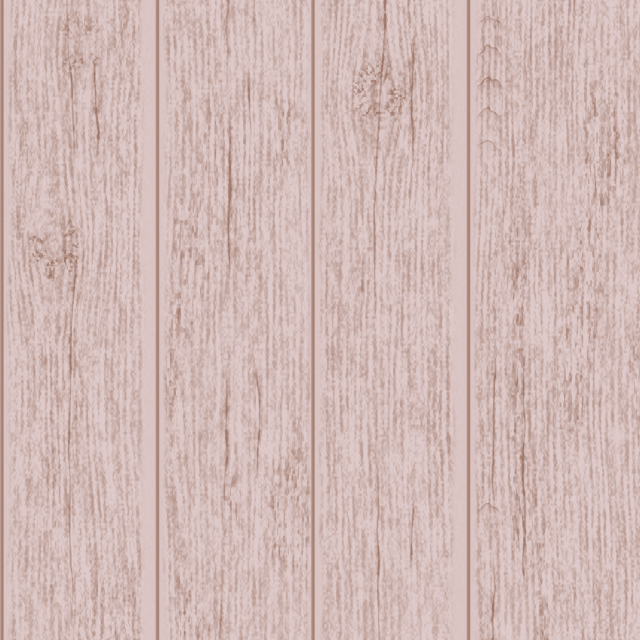
This texture is drawn by a Shadertoy shader. Its source:

```glsl
#define PALE vec3(0.872, 0.794, 0.792)
#define DARK vec3(0.63, 0.48, 0.42)
#define PLANKS 4.0
#define PITCH 0.243
#define FIRST_SEAM 0.003
#define GROOVE_HALF 0.0027
#define GRAIN_DEPTH 0.62
#define GRAIN_LINES 98.0
#define CRACK_HALF 0.0014
#define KNOT_RADIUS 0.028
#define PIT_DEPTH 0.4

float hash(vec2 p) {
    vec3 q = fract(p.xyx * 0.1031);
    q += dot(q, q.yzx + 33.33);
    return fract((q.x + q.y) * q.z);
}

float noise(vec2 p) {
    vec2 i = floor(p), f = fract(p);
    f = f * f * (3.0 - 2.0 * f);
    return mix(mix(hash(i), hash(i + vec2(1, 0)), f.x),
               mix(hash(i + vec2(0, 1)), hash(i + vec2(1, 1)), f.x), f.y);
}

// Soft stroke of a given half width around distance d
float stroke(float d, float halfWidth, float soft) {
    return 1.0 - smoothstep(halfWidth - soft, halfWidth + soft, abs(d));
}

// Knots sit on even planks; q is local to the plank
vec2 knotOffset(vec2 q, float id, float j) {
    return q - vec2(0.082 + 0.0095 * id + 0.04 * j, 0.616 + 0.117 * id + 0.31 * j);
}

// Eye rings and radial splits of one knot
float knot(vec2 d, float seed) {
    vec2 e = d * vec2(1.0, 0.72);
    float r = length(e) / KNOT_RADIUS;
    vec2 dir = e / max(length(e), 1e-4);
    float splits = smoothstep(0.5, 0.68, noise(dir * 5.0 + vec2(r * 0.5, seed)));
    splits *= smoothstep(0.4, 0.75, r) * (1.0 - smoothstep(1.1, 1.7, r));
    splits *= smoothstep(0.35, 0.62, noise(d * 300.0 + seed));
    float rings = (0.5 + 0.5 * cos(r * 17.0 + 4.0 * noise(d * 60.0))) * exp(-r * r * 0.6);
    vec2 c = d + vec2(0.0, 0.024);
    float core = smoothstep(0.35, 0.65, noise(d * 260.0 + seed)) * exp(-dot(c, c) * 9000.0);
    return 0.55 * splits + 0.2 * rings + 0.65 * core;
}

// Stack of pointed growth arches, dark under each crest
float arches(vec2 q) {
    float sum = 0.0;
    for (int j = 0; j < 6; j++) {
        float k = float(j);
        float crest = j == 0 ? 0.215 : 0.737 + 0.048 * k;
        float dx = q.x - 0.031 - 0.006 * (hash(vec2(k, 4.0)) - 0.5);
        float d = crest - 0.4 * abs(dx) - 24.0 * dx * dx - q.y
                + 0.010 * (noise(q * 110.0) - 0.5);
        float span = 1.0 - smoothstep(0.012, 0.024, abs(dx));
        float line = smoothstep(-0.002, 0.001, d) * exp(-max(d, 0.0) * 280.0);
        float glow = smoothstep(-0.002, 0.002, d) * exp(-max(d, 0.0) * 60.0);
        float scale = 0.55 + 0.45 * hash(vec2(k, 9.0));
        sum += span * (0.75 * line + 0.08 * glow) * scale;
    }
    return sum;
}

void mainImage(out vec4 fragColor, in vec2 fragCoord) {
    vec2 p = fragCoord / iResolution.xy;
    float px = 1.0 / min(iResolution.x, iResolution.y);
    float id = clamp(floor((p.x - FIRST_SEAM) / PITCH), 0.0, PLANKS - 1.0);
    vec2 q = vec2(p.x - FIRST_SEAM - id * PITCH, p.y);
    float odd = mod(id, 2.0);
    float seed = 17.0 + id * 31.0;

    // Grain bends around the knots
    vec2 g = q;
    float marks = 0.0;
    for (int j = 0; j < 2; j++) {
        vec2 d = knotOffset(q, id, float(j));
        float weight = (1.0 - odd) * (1.0 - 0.35 * float(j));
        g.x -= weight * 0.6 * d.x * exp(-dot(d * vec2(18.0, 10.0), d * vec2(18.0, 10.0)));
        marks += weight * knot(d, seed + float(j) * 7.0);
    }
    g.x += 0.018 * (noise(vec2(q.x * 6.0 + seed, q.y * 2.5)) - 0.5);
    g.x += 0.003 * (noise(vec2(q.x * 40.0, q.y * 12.0 + seed)) - 0.5);

    // Evenly spaced growth lines, broken by finer streaks and wear
    float phase = 6.2832 * GRAIN_LINES * g.x + 4.0 * noise(vec2(g.x * 45.0 + seed, q.y * 5.0));
    float lines = 0.5 + 0.5 * cos(phase);
    float fine = noise(vec2(g.x * 280.0 + seed, q.y * 14.0));
    float wear = noise(vec2(q.x * 430.0, q.y * 260.0 + seed));
    float broken = noise(vec2(g.x * 230.0, q.y * 60.0 + seed));
    float patches = noise(vec2(q.x * 14.0 + seed, q.y * 3.0));
    float contrast = noise(vec2(g.x * 70.0, q.y * 11.0 + seed));
    lines = mix(0.5, lines, 0.25 + 0.9 * contrast);
    float streak = 0.23 * lines + 0.25 * fine + 0.29 * wear + 0.23 * broken;
    float tone = GRAIN_DEPTH * smoothstep(0.31, 0.87, streak) * (0.75 + 0.4 * patches);
    tone += 0.05 * exp(-q.x * 28.0);

    // Clustered pits, small and long along the grain
    float cluster = smoothstep(0.56, 0.85, noise(vec2(q.x * 26.0 + seed, q.y * 5.0 + 40.0)));
    float pits = smoothstep(0.6, 0.8, noise(vec2(g.x * 280.0, q.y * 95.0 + seed)));
    marks += PIT_DEPTH * pits * cluster * (0.5 + 0.4 * odd);

    // Main crack wanders down the plank, a shorter one runs beside it
    for (int j = 0; j < 2; j++) {
        float k = float(j);
        float x = (id > 2.5 ? 0.045 : 0.107) + k * 0.045;
        x += 0.02 * (noise(vec2(q.y * 3.0, seed + k * 5.0)) - 0.5);
        x += 0.004 * (noise(vec2(q.y * 24.0, seed + k * 9.0)) - 0.5);
        float life = smoothstep(0.1 + 0.48 * k, 0.4 + 0.35 * k,
                                noise(vec2(q.y * 6.0, seed + 50.0 + k)));
        float w = CRACK_HALF * (0.3 + noise(vec2(q.y * 45.0, seed)));
        marks += 0.6 * life * stroke(q.x - x, w, px);
        float stain = smoothstep(0.5, 0.75, noise(vec2(q.x * 230.0, q.y * 75.0 + seed)));
        float spread = smoothstep(0.5, 0.75, noise(vec2(q.y * 13.0, seed + 80.0)));
        marks += 0.45 * stain * spread * life * exp(-abs(q.x - x) * 190.0);
    }
    if (id > 2.5) marks += arches(q);

    // Smooth pale borders beside the seams
    float ragged = 0.006 * (noise(vec2(q.y * 18.0, seed)) - 0.5);
    float body = smoothstep(0.007, 0.018, q.x + ragged);
    float rightEdge = mix(0.024, 0.005, odd);
    if (id < PLANKS - 1.5)
        body *= smoothstep(rightEdge - 0.005, rightEdge + 0.008, PITCH - q.x + ragged);
    tone = mix(0.04 + 0.06 * wear, tone + marks, body);

    // Grooves: dark line with a soft shoulder
    float seam = p.x - FIRST_SEAM - PITCH * clamp(round((p.x - FIRST_SEAM) / PITCH), 0.0, PLANKS - 1.0);
    float groove = stroke(seam, GROOVE_HALF, px) * (0.74 + 0.16 * smoothstep(-0.002, 0.002, seam));
    tone = max(tone, groove) + 0.06 * exp(-abs(seam) * 320.0);

    fragColor = vec4(mix(PALE, DARK, clamp(tone, 0.0, 1.0)), 1.0);
}
```
